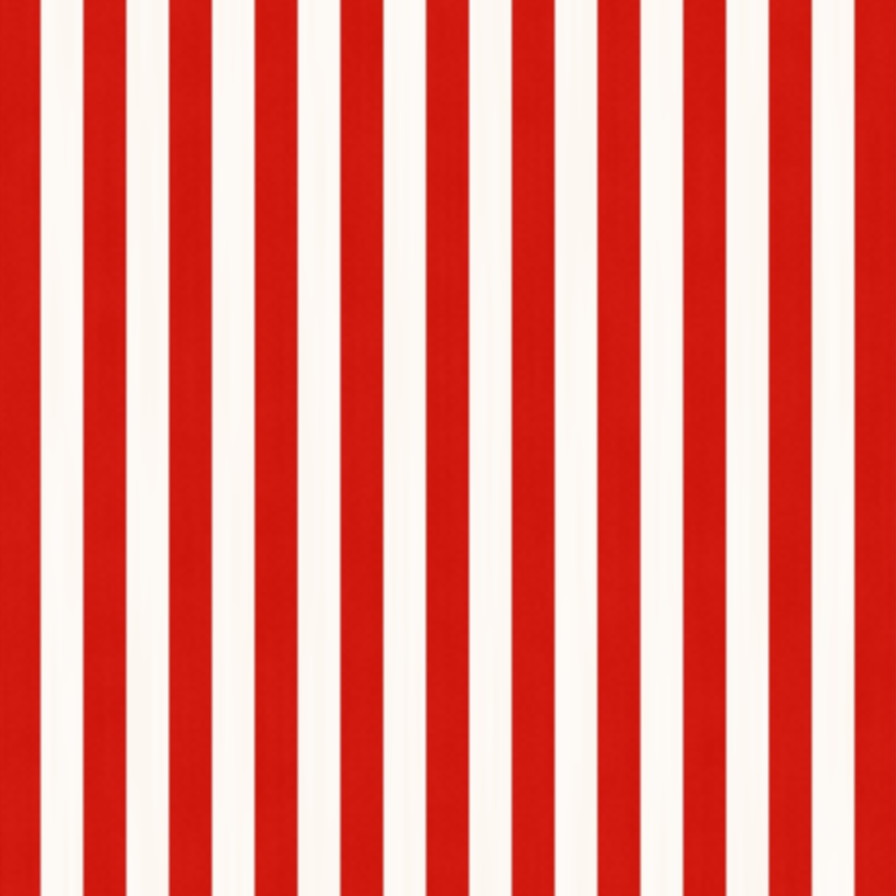
Reproduce this pattern procedurally as a Shadertoy shader.

```glsl
#define REPEATS 10.456
#define RED_CENTER 0.4995
#define RED_SHARE 0.498
#define EDGE_SOFT 0.0029
#define EDGE_SHADE 0.07
#define STREAK_TINT 0.016
#define GRAIN 0.012
#define RED vec3(0.82, 0.095, 0.055)
#define WHITE vec3(0.992, 0.974, 0.955)

float hash(vec2 p) {
    vec3 q = fract(p.xyx * 0.1031);
    q += dot(q, q.yzx + 33.33);
    return fract((q.x + q.y) * q.z);
}

float valueNoise(vec2 p) {
    vec2 cell = floor(p), f = fract(p);
    f = f * f * (3.0 - 2.0 * f);
    float low = mix(hash(cell), hash(cell + vec2(1.0, 0.0)), f.x);
    float high = mix(hash(cell + vec2(0.0, 1.0)), hash(cell + 1.0), f.x);
    return mix(low, high, f.y);
}

// Signed distance to the nearest stripe edge, positive inside red
float stripeDistance(float x) {
    float phase = fract((x - RED_CENTER) * REPEATS + 0.5) - 0.5;
    return (0.5 * RED_SHARE - abs(phase)) / REPEATS;
}

void mainImage(out vec4 fragColor, in vec2 fragCoord) {
    vec2 uv = fragCoord / iResolution.xy;
    float dist = stripeDistance(uv.x);
    float soft = max(EDGE_SOFT, 0.75 / iResolution.x);
    float ink = smoothstep(-soft, soft, dist);

    // Long, faint warm and cool streaks in the paper
    float streak = valueNoise(vec2(uv.x * 150.0, uv.y * 5.0)) - 0.5;
    vec3 paper = WHITE + streak * STREAK_TINT * vec3(0.4, 1.0, 2.0);

    // Fine mottling and broad unevenness in the ink
    float mottle = valueNoise(uv * 190.0) - 0.5;
    float patchy = valueNoise(uv * 24.0 + 40.0) - 0.5;
    vec3 inked = RED + GRAIN * (mottle + patchy + streak);

    // Dull, slightly dark fringe on the red side of each edge
    float fringe = exp(-pow((dist - 0.2 * soft) / (0.6 * soft), 2.0));
    vec3 color = mix(paper, inked, ink);
    color -= EDGE_SHADE * fringe * vec3(1.0, 0.7, 0.6);

    fragColor = vec4(clamp(color, 0.0, 1.0), 1.0);
}
```
